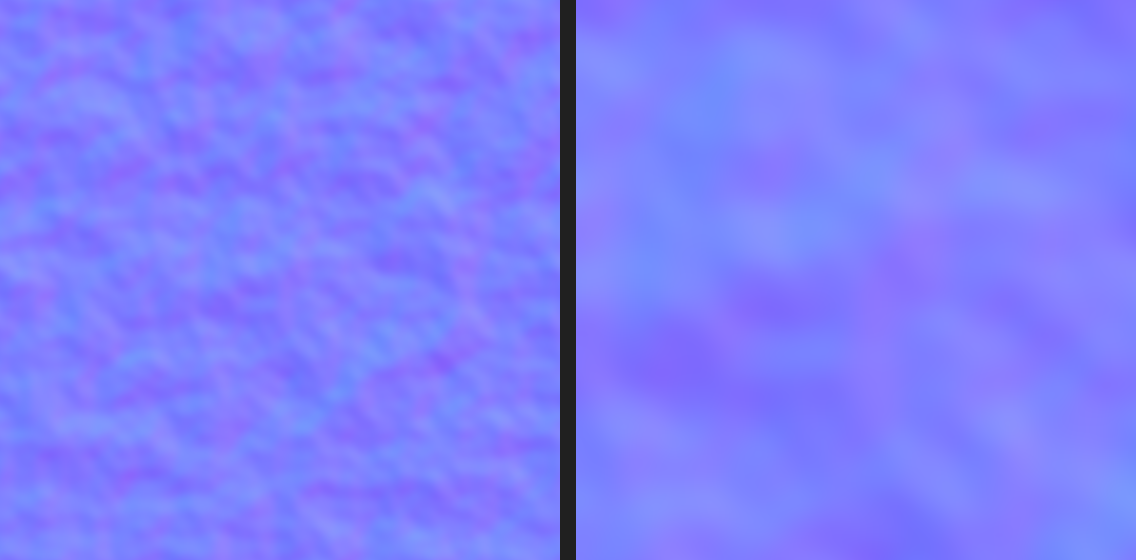
Left: the whole. Right: its middle third, enlarged.
Reproduce this texture map procedurally as a WebGL 1 fragment shader.

```glsl
precision highp float;
// Tileable normal map of a softly uneven surface with shallow, cloudy bumps.

uniform vec2 u_resolution;

const float BASE_CELLS = 7.0;            // noise cells per tile, coarsest layer
const int LAYERS = 3;                    // each layer doubles the cell count
const vec3 LAYER_SLOPE = vec3(0.60, 0.80, 0.50); // steepness of each layer
const vec2 RELIEF = vec2(0.075, 0.100);  // slope strength across and upwards
const float SOFTNESS = 0.008;            // half width of the slope sample
const float SEED = 17.0;

// Random unit vector for a lattice point
vec2 latticeDirection(vec2 cell, float seed) {
  vec3 p = fract(vec3(cell.xyx + seed) * vec3(0.1031, 0.1030, 0.0973));
  p += dot(p, p.yzx + 33.33);
  float angle = 6.28319 * fract((p.x + p.y) * p.z);
  return vec2(cos(angle), sin(angle));
}

// Contribution of one cell corner, with the lattice wrapped at the period
float corner(vec2 cell, vec2 offset, vec2 local, float period, float seed) {
  vec2 wrapped = mod(cell + offset, period);
  return dot(latticeDirection(wrapped, seed), local - offset);
}

// Periodic gradient noise
float wrappedNoise(vec2 p, float period, float seed) {
  vec2 cell = floor(p);
  vec2 f = p - cell;
  vec2 blend = f * f * f * (f * (f * 6.0 - 15.0) + 10.0);
  float low = mix(corner(cell, vec2(0.0, 0.0), f, period, seed),
                  corner(cell, vec2(1.0, 0.0), f, period, seed), blend.x);
  float high = mix(corner(cell, vec2(0.0, 1.0), f, period, seed),
                   corner(cell, vec2(1.0, 1.0), f, period, seed), blend.x);
  return mix(low, high, blend.y);
}

// Surface height: layers are shifted so that their lattices do not line up
float height(vec2 uv) {
  float sum = 0.0;
  float cells = BASE_CELLS;
  vec3 slope = LAYER_SLOPE;
  for (int i = 0; i < LAYERS; i++) {
    float layer = float(i);
    vec2 shift = vec2(0.37, 0.61) * layer;
    sum += slope.x / cells * wrappedNoise(uv * cells + shift, cells, SEED + 41.0 * layer);
    slope = slope.yzx;
    cells *= 2.0;
  }
  return sum;
}

void main() {
  vec2 uv = gl_FragCoord.xy / u_resolution;

  // Slope by central differences, which also softens the finest layer
  vec2 dx = vec2(SOFTNESS, 0.0);
  vec2 dy = dx.yx;
  vec2 slope = vec2(height(uv + dx) - height(uv - dx),
                    height(uv + dy) - height(uv - dy)) / (2.0 * SOFTNESS);

  // Pack the unit normal into colour
  vec3 normal = normalize(vec3(-slope * RELIEF, 1.0));
  gl_FragColor = vec4(normal * 0.5 + 0.5, 1.0);
}
```
